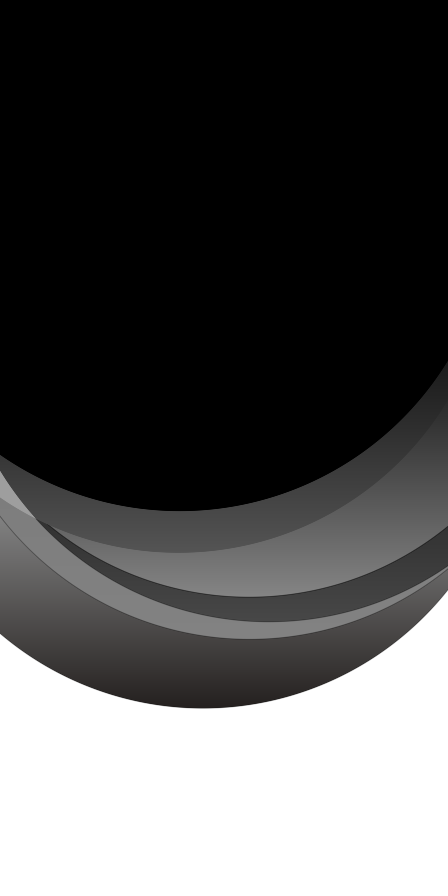
Reproduce this background procedurally as a Shadertoy shader.

```glsl
// Nested monochrome bowls sweep across a white base below a black field.
// Each bowl is a circular arc, open upward, filled with a vertical gradient;
// they are painted from the lowest to the highest with fine dark rims.

const float RADIUS = 0.702;
const vec3 WHITE = vec3(1.0);
const vec3 BLACK = vec3(0.0);
const vec3 WARM_SHADOW = vec3(0.14, 0.125, 0.12);
const vec3 SILVER = vec3(0.62);

// Signed distance to a bowl given its lowest point; negative inside and above.
float bowl(vec2 p, vec2 lowest, float radius) {
    vec2 q = p - lowest - vec2(0.0, radius);
    return length(vec2(q.x, min(q.y, 0.0))) - radius;
}

// Smooth coverage of a shape, one pixel wide at its edge.
float coverage(float dist, float pixel) {
    return 1.0 - smoothstep(-0.5 * pixel, 0.5 * pixel, dist);
}

// Vertical blend between a colour at height low and another at height high.
vec3 gradient(float y, float low, vec3 lowColor, float high, vec3 highColor) {
    return mix(lowColor, highColor, clamp((y - low) / (high - low), 0.0, 1.0));
}

// Paint a filled shape, then darken a thin rim along its edge.
vec3 paint(vec3 base, vec3 fill, float dist, float rim, float pixel) {
    vec3 color = mix(base, fill, coverage(dist, pixel));
    float line = coverage(abs(dist) - 0.0012, pixel);
    return mix(color, BLACK, rim * line);
}

void mainImage(out vec4 fragColor, in vec2 fragCoord) {
    vec2 p = fragCoord / iResolution.x;
    float pixel = 1.0 / iResolution.x;

    // Bowl edges, from the lowest to the highest
    float base = bowl(p, vec2(0.453, 0.419), 0.698);
    float ribbon = bowl(p, vec2(0.557, 0.573), RADIUS);
    float crescent = bowl(p, vec2(0.600, 0.612), RADIUS);
    float sheen = bowl(p, vec2(0.556, 0.667), RADIUS);
    float shade = bowl(p, vec2(0.398, 0.766), RADIUS);
    float field = bowl(p, vec2(0.401, 0.859), RADIUS);

    // Vertical gradients
    vec3 baseFill = gradient(p.y, 0.419, WARM_SHADOW, 0.84, vec3(0.50));
    vec3 ribbonFill = gradient(p.y, 0.573, vec3(0.51), 0.90, vec3(0.49));
    vec3 crescentFill = gradient(p.y, 0.612, vec3(0.28), 0.82, vec3(0.20));
    vec3 sheenFill = gradient(p.y, 0.667, vec3(0.52), 1.107, vec3(0.16));
    vec3 shadeFill = gradient(p.y, 0.766, vec3(0.33), 1.198, vec3(0.10));

    // The upper band turns silver where it leaves the crescent
    shadeFill = mix(SILVER, shadeFill, coverage(crescent, pixel));

    // Layers
    vec3 color = paint(WHITE, baseFill, base, 0.25, pixel);
    color = paint(color, ribbonFill, ribbon, 0.3, pixel);
    color = paint(color, crescentFill, crescent, 0.3, pixel);
    color = paint(color, sheenFill, sheen, 0.45, pixel);
    color = paint(color, shadeFill, shade, 0.0, pixel);
    color = paint(color, BLACK, field, 0.0, pixel);

    fragColor = vec4(color, 1.0);
}
```
